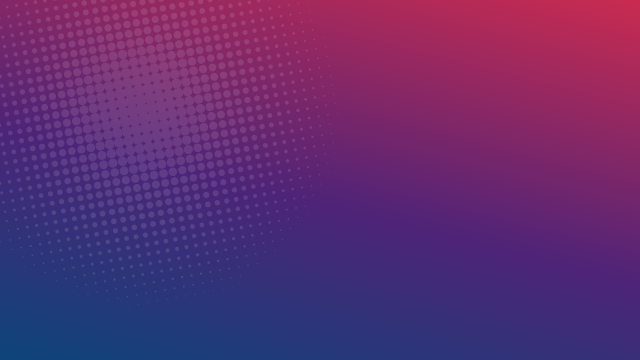
This background is drawn by a WebGL 1 fragment shader. Its source:

```glsl
precision highp float;
// A tilted three-colour gradient, blue through violet to red, under a round
// halftone screen: a rotated square lattice of pale dots that merge at the
// screen's centre and shrink to nothing at its rim. Unit: canvas height.

uniform vec2 u_resolution;

// Gradient
const vec3 BLUE = vec3(0.050, 0.270, 0.480);
const vec3 VIOLET = vec3(0.305, 0.140, 0.470);
const vec3 RED = vec3(0.790, 0.170, 0.315);
const vec2 GRADIENT_DIR = vec2(0.243, 0.970);
const float VIOLET_AT = 0.634;
const float RED_AT = 1.402;

// Halftone screen
const vec2 SCREEN_CENTER = vec2(0.395, 0.6965);
const float SCREEN_RADIUS = 0.583;
const float SCREEN_ANGLE = 0.178;
const float DOT_SPACING = 0.02658;
const float MAX_DOT_RADIUS = 0.66;   // in spacings; above 0.5 the dots merge
const float DOT_OPACITY = 0.11;

vec3 gradient(vec2 p) {
  float t = dot(p, GRADIENT_DIR);
  vec3 lower = mix(BLUE, VIOLET, clamp(t / VIOLET_AT, 0.0, 1.0));
  float upper = clamp((t - VIOLET_AT) / (RED_AT - VIOLET_AT), 0.0, 1.0);
  return mix(lower, RED, upper);
}

// Coverage of the nearest lattice dot, smoothed over one pixel
float halftone(vec2 p, float pixel) {
  float c = cos(SCREEN_ANGLE);
  float s = sin(SCREEN_ANGLE);
  vec2 q = p - SCREEN_CENTER;
  q = vec2(c * q.x + s * q.y, c * q.y - s * q.x);

  vec2 dotCenter = floor(q / DOT_SPACING + 0.5) * DOT_SPACING;
  float falloff = max(1.0 - length(dotCenter) / SCREEN_RADIUS, 0.0);
  float radius = MAX_DOT_RADIUS * DOT_SPACING * falloff;

  float edge = clamp((radius - distance(q, dotCenter)) / pixel + 0.5, 0.0, 1.0);
  float tinyFade = clamp(2.0 * radius / pixel, 0.0, 1.0);
  return edge * tinyFade;
}

void main() {
  float pixel = 1.0 / u_resolution.y;
  vec2 p = gl_FragCoord.xy * pixel;
  vec3 color = mix(gradient(p), vec3(1.0), DOT_OPACITY * halftone(p, pixel));
  gl_FragColor = vec4(color, 1.0);
}
```
